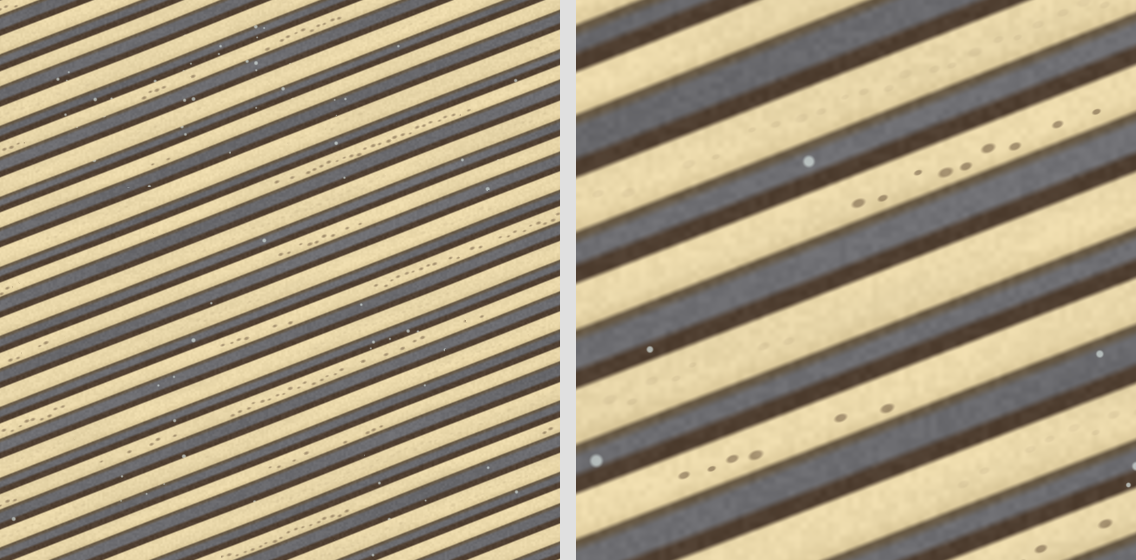
Left: the whole. Right: its middle third, enlarged.
A WebGL 1 fragment shader for this pattern:

```glsl
precision highp float;

uniform vec2 u_resolution;

// Layout, in units of canvas height
const float SLOPE = 0.39;
const float PERIOD = 0.0630;        // vertical distance between ridges
const float OFFSET = 0.6315;
const float WOBBLE = 0.05;          // waviness, in periods
const float LEAD = 0.12;            // part of the groove drawn before each ridge

// Profile across one period
const float NARROW_RIDGE = 0.42;
const float WIDE_RIDGE = 0.53;
const float RIDGE_JITTER = 0.05;
const float EDGE_SOFTNESS = 0.035;

// Wear
const float PIT_SPACING = 0.014;
const float PIT_RADIUS = 0.0025;
const float CHIP_SPACING = 0.016;
const float CHIP_RADIUS = 0.0035;
const float GRAIN = 0.045;

const vec3 CREAM = vec3(0.915, 0.845, 0.665);
const vec3 CREAM_LOW = vec3(0.85, 0.775, 0.59);
const vec3 GREY = vec3(0.42, 0.42, 0.435);
const vec3 OLIVE = vec3(0.40, 0.345, 0.265);
const vec3 BROWN = vec3(0.31, 0.245, 0.19);
const vec3 PIT = vec3(0.58, 0.50, 0.38);
const vec3 CHIP = vec3(0.80, 0.84, 0.83);

float hash(vec2 p) {
  vec3 q = fract(p.xyx * 0.1031);
  q += dot(q, q.yzx + 33.33);
  return fract((q.x + q.y) * q.z);
}

float noise(vec2 p) {
  vec2 i = floor(p);
  vec2 f = fract(p);
  f = f * f * (3.0 - 2.0 * f);
  return mix(mix(hash(i), hash(i + vec2(1.0, 0.0)), f.x),
             mix(hash(i + vec2(0.0, 1.0)), hash(i + vec2(1.0, 1.0)), f.x), f.y);
}

// Soft disc of the given radius at distance d
float disc(float d, float radius, float pixel) {
  float blur = max(pixel, radius * 0.4);
  return 1.0 - smoothstep(radius - blur, radius + blur, d);
}

// Clustered elongated dents along one ridge
float pits(float along, float across, float id, float pixel) {
  float cell = floor(along / PIT_SPACING);
  vec2 key = vec2(cell, id + 40.0);
  float cluster = noise(vec2(along * 7.0, id * 5.0 + 200.0));
  float present = step(hash(key), smoothstep(0.4, 0.85, cluster));
  vec2 center = vec2((cell + mix(0.35, 0.65, hash(key + 17.0))) * PIT_SPACING,
                     mix(0.18, 0.32, hash(key + 53.0)) * PERIOD);
  vec2 d = (vec2(along, across) - center) * vec2(0.6, 1.0);
  float radius = PIT_RADIUS * mix(0.5, 1.0, hash(key + 91.0));
  return present * disc(length(d), radius, pixel);
}

// Sparse pale chips, gathered in a few patches
float chips(vec2 p, float pixel) {
  vec2 cell = floor(p / CHIP_SPACING);
  float patchiness = smoothstep(0.6, 0.95, noise(p * 7.0 + 31.0));
  float present = step(hash(cell + 7.0), 0.004 + 0.12 * patchiness);
  vec2 center = mix(vec2(0.3), vec2(0.7), vec2(hash(cell + 23.0), hash(cell + 61.0)));
  float radius = CHIP_RADIUS * mix(0.35, 1.0, hash(cell + 83.0));
  return present * disc(length(p - (cell + center) * CHIP_SPACING), radius, pixel);
}

void main() {
  vec2 p = gl_FragCoord.xy / u_resolution.y;
  float pixel = 1.0 / u_resolution.y;
  float tilt = inversesqrt(1.0 + SLOPE * SLOPE);

  // Ridge number and position within its period
  float t = (1.0 - p.y + SLOPE * p.x - OFFSET) / PERIOD;
  t += WOBBLE * (noise(p * 4.0 + 11.0) - 0.5);
  float id = floor(t + LEAD);
  float f = t - id;
  float along = dot(p, vec2(1.0, SLOPE)) * tilt;

  // Wide and narrow ridges alternate
  float wide = mod(id, 2.0);
  float width = mix(NARROW_RIDGE, WIDE_RIDGE, wide);
  width += RIDGE_JITTER * (hash(vec2(id + 60.0, 3.0)) - 0.5);
  float soft = max(EDGE_SOFTNESS, pixel / PERIOD);

  // Groove: olive shade above, grey floor, brown shadow below
  vec3 floorColor = GREY * mix(0.95, 1.06, noise(vec2(along * 4.0, id + 90.0)));
  vec3 groove = mix(OLIVE, floorColor, smoothstep(width + 0.03, width + 0.15, f));
  float shadow = max(smoothstep(0.77, 0.87, f), 1.0 - smoothstep(0.0, 0.05, f));
  groove = mix(groove, BROWN, shadow);
  groove = mix(groove, CHIP, 0.75 * chips(p, pixel));

  // Ridge: flat cream face, darker toward its lower edge
  vec3 face = mix(CREAM, CREAM_LOW, 0.7 * smoothstep(width * 0.6, width, f));
  face *= mix(0.98, 1.02, noise(vec2(along * 9.0, t * 3.0 + 70.0)));
  float wear = pits(along, f * PERIOD * tilt, id, pixel);
  face = mix(face, PIT, wear * mix(0.8, 0.12, wide));

  float ridge = smoothstep(-soft, soft, f) * (1.0 - smoothstep(width - soft, width + soft, f));
  vec3 color = mix(groove, face, ridge);
  color += GRAIN * (noise(p * 260.0) - 0.5);
  gl_FragColor = vec4(color, 1.0);
}
```
